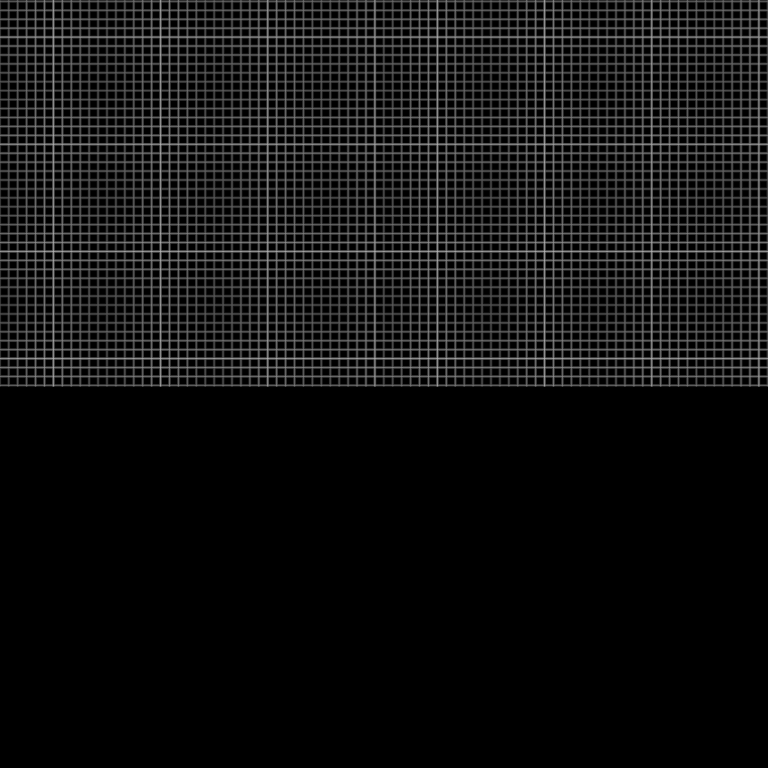
Give the GLSL for this pattern, as a WebGL 2 fragment shader.

```glsl
#version 300 es
precision highp float;
// Fine grey grid over the upper half of a black field, with a slow beat in line brightness.
uniform vec2 u_resolution;
out vec4 fragColor;

// Brightness of a line by its index: every twelfth line peaks, those halfway are dim.
float beat(float index, float peak) {
    float t = mod(index - peak, 12.0);
    float nearest = min(t, 12.0 - t);
    return 0.38 + 0.06 * cos(t * 6.28318 / 12.0) + 0.13 * exp(-nearest * nearest * 3.0);
}

// Soft tent profile around the nearest whole coordinate.
float lineProfile(float coord) {
    float d = abs(coord - floor(coord + 0.5));
    return max(0.0, 1.0 - d / 0.2);
}

void main() {
    vec2 uv = gl_FragCoord.xy / u_resolution;

    // 86 cells across; rows are counted upward from the lowest line.
    vec2 cell = vec2(uv.x * 86.0 + 0.02, (uv.y - 0.4982) * 86.0);
    vec2 index = floor(cell + 0.5);

    // The column beat restarts in each half of the canvas.
    float column = lineProfile(cell.x) * beat(mod(index.x, 43.0), 6.0);
    float row = lineProfile(cell.y) * beat(index.y, 3.0);

    // Crossings are slightly brighter than either line.
    float grey = max(column, row) + 0.25 * min(column, row);

    // Keep only the upper half, with a smooth lower edge.
    grey *= smoothstep(0.4955, 0.4975, uv.y);
    fragColor = vec4(vec3(grey), 1.0);
}
```
